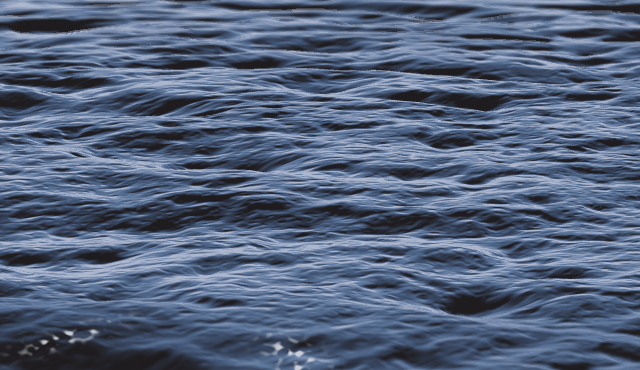
Give the GLSL for this texture, as a Shadertoy shader.

```glsl
// Choppy dark blue sea seen through a long lens, with sky glints and a little foam.

// Camera, in units of canvas height
const float HORIZON = 1.5;
const float FOCAL = 5.0;
const float SHARP_BLUR = 0.0027;
const float EDGE_BLUR = 0.004;
const float LENS_SPREAD = 0.010;
const float FOCUS_Y = 0.5;

// Waves
const float BASE_FREQ = 1.2;
const float FREQ_GAIN = 1.95;
const float STEEPNESS = 0.21;
const float STEEPNESS_GAIN = 0.9;
const float CREST_STRETCH = 0.55;
const float STRETCH_STEP = 0.07;
const float CREST_SOFTNESS = 0.007;
const vec2 SHEAR = vec2(1.3, 1.0);
const float TURN = 0.42;
const float CREST_TOP = 0.06;
const float TROUGH_LOW = -0.16;
const int SWELL_OCTAVES = 4;
const int ALL_OCTAVES = 6;

// Rendering
const int MARCH_STEPS = 48;
const int REFINE_STEPS = 3;
const int SUBSAMPLES = 4;
const float CONTRAST = 1.2;
const float GUST_STRENGTH = 0.38;
const vec2 GUST_FREQ = vec2(0.8, 0.9);

// Water tones from facing slopes to grazing sky reflection
const vec3 TONES[6] = vec3[6](
    vec3(0.12, 0.11, 0.12), vec3(0.19, 0.23, 0.31), vec3(0.27, 0.35, 0.48),
    vec3(0.37, 0.47, 0.61), vec3(0.50, 0.57, 0.70), vec3(0.68, 0.72, 0.81));
const float STOPS[6] = float[6](0.07, 0.225, 0.415, 0.625, 0.82, 0.96);

const vec3 FOAM = vec3(0.84, 0.85, 0.88);
const vec2 FOAM_LEFT = vec2(0.11, 0.09);
const vec2 FOAM_MID = vec2(0.46, 0.03);

vec2 latticeGradient(vec2 cell) {
    uvec2 q = uvec2(ivec2(cell));
    uint n = (q.x * 1597334673u) ^ (q.y * 3812015801u);
    n = (n ^ (n >> 15)) * 2246822519u;
    n ^= n >> 13;
    return vec2(n & 0xffffu, n >> 16) / 32767.5 - 1.0;
}

float gradientNoise(vec2 p) {
    vec2 i = floor(p), f = p - i;
    vec2 u = f * f * f * (f * (f * 6.0 - 15.0) + 10.0);
    vec2 e = vec2(1.0, 0.0);
    float a = dot(latticeGradient(i), f);
    float b = dot(latticeGradient(i + e.xy), f - e.xy);
    float c = dot(latticeGradient(i + e.yx), f - e.yx);
    float d = dot(latticeGradient(i + e.xx), f - e.xx);
    return mix(mix(a, b, u.x), mix(c, d, u.x), u.y);
}

// Lopsided ridged waves; detail finer than the footprint fades out
float waveHeight(vec2 p, int octaves, float footprint) {
    float h = 0.0, freq = BASE_FREQ, steepness = STEEPNESS, stretch = CREST_STRETCH;
    for (int i = 0; i < octaves; i++) {
        float angle = TURN * sin(float(i) * 2.4 + 0.6);
        float c = cos(angle), s = sin(angle);
        vec2 q = mat2(c, s, -s, c) * (p - h * SHEAR);
        float n = gradientNoise(q * freq * vec2(stretch, 1.0) + float(i) * 17.3);
        float crest = 0.55 * n - 0.7 * sqrt(n * n + CREST_SOFTNESS) + 0.25;
        float blur = freq * footprint;
        h += steepness / freq * crest * exp(-0.5 * blur * blur);
        freq *= FREQ_GAIN;
        steepness *= STEEPNESS_GAIN;
        stretch += STRETCH_STEP;
    }
    return h;
}

float defocus(float y) {
    return smoothstep(0.15, 0.55, abs(y - FOCUS_Y));
}

// Brightness rank of the water, 0 to 1, at a point of the canvas
float waterTone(vec2 uv, float centerX) {
    float grazing = (HORIZON - uv.y) / FOCAL;
    float side = (uv.x - centerX) / FOCAL;
    float depth = HORIZON / (HORIZON - uv.y);
    float footprint = (SHARP_BLUR + EDGE_BLUR * defocus(uv.y)) * depth * depth * FOCAL / HORIZON;

    // March to the first crest that hides the water behind it, then bisect
    float t = (HORIZON - CREST_TOP) / grazing;
    float stride = (CREST_TOP - TROUGH_LOW) / grazing / float(MARCH_STEPS);
    for (int i = 0; i < MARCH_STEPS; i++) {
        if (HORIZON - t * grazing < waveHeight(vec2(side * t, t), SWELL_OCTAVES, footprint)) break;
        t += stride;
    }
    for (int i = 0; i < REFINE_STEPS; i++) {
        stride *= 0.5;
        float middle = t - stride;
        if (HORIZON - middle * grazing < waveHeight(vec2(side * middle, middle), SWELL_OCTAVES, footprint)) t = middle;
    }

    // Slopes facing the viewer are dark, grazing ones mirror the sky
    vec2 p = vec2(side * t, t);
    float e = 0.004 + 0.2 * footprint;
    float h = waveHeight(p, ALL_OCTAVES, footprint);
    float hx = (waveHeight(p + vec2(e, 0.0), ALL_OCTAVES, footprint) - h) / e;
    float hz = (waveHeight(p + vec2(0.0, e), ALL_OCTAVES, footprint) - h) / e;
    float facing = max(side * hx + grazing + hz, 0.0) / sqrt(1.0 + hx * hx + hz * hz);
    float ratio = facing / (0.11 + 0.8 * grazing);
    float tone = (exp(-0.69 * ratio * ratio) - 0.5) * CONTRAST + 0.5;
    tone += GUST_STRENGTH * gradientNoise(p * GUST_FREQ + 5.7);
    float shade = smoothstep(0.26, 0.08, uv.y) * mix(0.65, 0.15, smoothstep(0.1, 0.9, uv.x));
    return tone * (1.0 - shade);
}

vec3 toneColor(float tone) {
    vec3 color = TONES[0];
    for (int i = 1; i < 6; i++) {
        color = mix(color, TONES[i], clamp((tone - STOPS[i - 1]) / (STOPS[i] - STOPS[i - 1]), 0.0, 1.0));
    }
    return color;
}

float foamPatch(vec2 uv, vec2 center, vec2 size, float tilt) {
    vec2 d = uv - center;
    d.y -= tilt * d.x;
    d /= size;
    return exp(-dot(d, d));
}

void mainImage(out vec4 fragColor, in vec2 fragCoord) {
    float aspect = iResolution.x / iResolution.y;
    vec2 uv = fragCoord / iResolution.y;

    // Samples spread over the pixel, wider where the lens is out of focus
    float spread = max(1.0 / iResolution.y, LENS_SPREAD * defocus(uv.y));
    vec3 color = vec3(0.0);
    for (int i = 0; i < SUBSAMPLES; i++) {
        float k = float(i) + 0.5;
        vec2 offset = vec2(fract(k * 0.618), k / float(SUBSAMPLES)) - 0.5;
        color += toneColor(waterTone(uv + offset * spread, 0.5 * aspect)) / float(SUBSAMPLES);
    }

    // Out-of-focus foam grains near the viewer
    float patches = foamPatch(uv, FOAM_LEFT * vec2(aspect, 1.0), vec2(0.13, 0.022), 0.3)
                  + foamPatch(uv, FOAM_MID * vec2(aspect, 1.0), vec2(0.08, 0.05), -0.4);
    float grains = smoothstep(0.0, 0.4, gradientNoise(uv * vec2(38.0, 55.0) + 9.0));
    color = mix(color, FOAM, clamp(1.3 * patches * grains, 0.0, 0.9));
    fragColor = vec4(color, 1.0);
}
```
